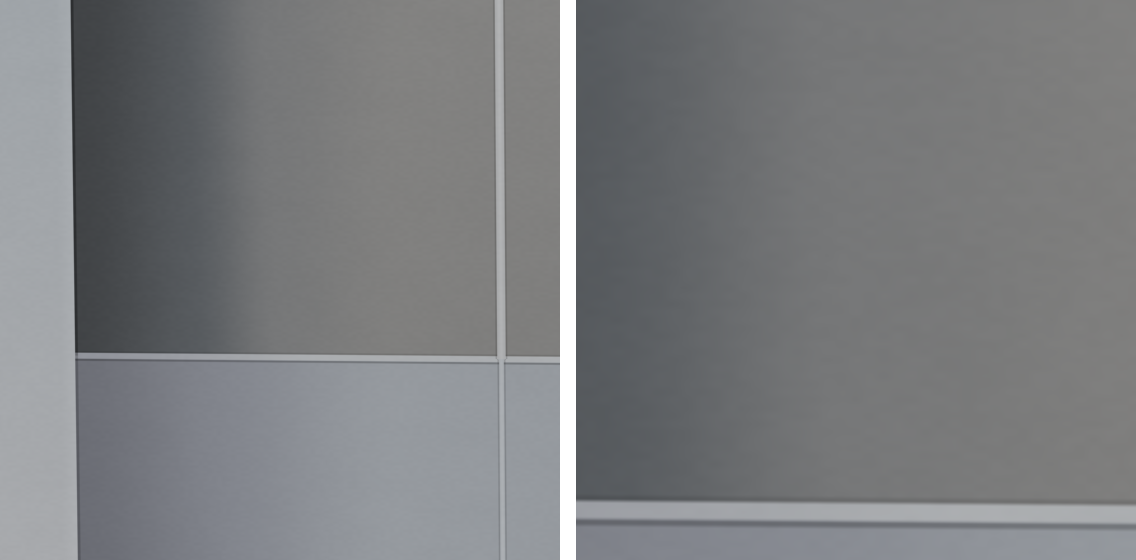
Left, the full canvas; right, a detail of the centre.
A Shadertoy shader for this texture:

```glsl
// Grey wall panels: a pale upright at the left, two dark panels above two
// light ones, parted by slightly tilted pale joints. Soft shade falls from
// the left; faint value noise gives the surfaces a brushed, uneven finish.

#define UPRIGHT_EDGE 0.139   // edge of the upright at the bottom
#define UPRIGHT_LEAN 0.013   // its shift to the left at the top
#define JOINT_X 0.898        // upright joint at the bottom
#define JOINT_LEAN 0.007
#define JOINT_Y 0.365        // level joint at the left
#define JOINT_DROP 0.0085
#define UPPER_HALF 0.0075    // half widths of the joints
#define LOWER_HALF 0.0042
#define LEVEL_HALF 0.0052
#define GRAIN 0.010

float hash(vec2 p) {
    vec3 q = fract(vec3(p.xyx) * 0.1031);
    q += dot(q, q.yzx + 33.33);
    return fract((q.x + q.y) * q.z);
}

float noise(vec2 p) {
    vec2 i = floor(p), f = fract(p);
    f = f * f * (3.0 - 2.0 * f);
    return mix(mix(hash(i), hash(i + vec2(1, 0)), f.x),
               mix(hash(i + vec2(0, 1)), hash(i + vec2(1, 1)), f.x), f.y);
}

// Coverage of a band around d = 0
float band(float d, float halfWidth, float blur) {
    return 1.0 - smoothstep(halfWidth - blur, halfWidth + blur, abs(d));
}

// Dark panel: deep shade at the left, a soft shadow edge, warm grey beyond
vec3 upperPanel(vec2 p) {
    vec3 c = mix(vec3(0.255, 0.265, 0.275), vec3(0.345, 0.360, 0.375),
                 smoothstep(0.13, 0.38, p.x));
    float edge = p.x + 0.04 * (p.y - 0.7);
    c = mix(c, vec3(0.462, 0.466, 0.470), smoothstep(0.33, 0.49, edge));
    c = mix(c, vec3(0.505, 0.503, 0.498), smoothstep(0.45, 0.72, p.x));
    return c + 0.025 * (p.y - 0.65) * smoothstep(0.4, 0.9, p.x);
}

// Light panel: bluish shade at the left, paler to the right
vec3 lowerPanel(vec2 p) {
    vec3 c = mix(vec3(0.420, 0.428, 0.458), vec3(0.510, 0.522, 0.553),
                 smoothstep(0.12, 0.44, p.x));
    c = mix(c, vec3(0.585, 0.602, 0.622), smoothstep(0.36, 0.72, p.x));
    return c + 0.04 * (p.y - 0.18) * (1.0 - smoothstep(0.2, 0.7, p.x));
}

void mainImage(out vec4 fragColor, in vec2 fragCoord) {
    vec2 p = fragCoord / iResolution.xy;
    float blur = max(0.0016, 0.75 / iResolution.y);

    // Signed distances to the tilted lines
    float dUpright = p.x - (UPRIGHT_EDGE - UPRIGHT_LEAN * p.y);
    float dJoint = p.x - (JOINT_X - JOINT_LEAN * p.y);
    float dLevel = p.y - (JOINT_Y - JOINT_DROP * (p.x - UPRIGHT_EDGE));

    // Panels
    float above = smoothstep(-blur, blur, dLevel);
    vec3 color = mix(lowerPanel(p), upperPanel(p), above);

    // Level joint with a dark groove below and a faint one above
    color *= 1.0 - 0.22 * band(dLevel + 0.0075, 0.0018, blur);
    color *= 1.0 - 0.10 * band(dLevel - 0.0070, 0.0014, blur);
    vec3 levelColor = mix(vec3(0.57, 0.58, 0.61), vec3(0.67, 0.68, 0.69),
                          smoothstep(0.14, 0.60, p.x));
    color = mix(color, levelColor, band(dLevel, LEVEL_HALF, blur));

    // Upright joint, narrower beside the light panels, with shaded sides
    float halfWidth = mix(LOWER_HALF, UPPER_HALF, above);
    color *= 1.0 - 0.14 * band(abs(dJoint) - halfWidth - 0.0015, 0.0015, blur);
    vec3 jointColor = mix(vec3(0.64, 0.655, 0.67), vec3(0.665, 0.67, 0.675), above);
    jointColor += 0.03 * band(dJoint, 0.003, 0.003);
    color = mix(color, jointColor, band(dJoint, halfWidth, blur));

    // Pale upright and the dark gap at its edge
    vec3 upright = mix(vec3(0.655, 0.663, 0.675), vec3(0.625, 0.645, 0.662), p.y);
    upright += 0.02 * smoothstep(-0.03, 0.0, dUpright);
    color *= 1.0 - mix(0.18, 0.30, above) * band(dUpright - 0.002, 0.003, blur);
    color = mix(upright, color, smoothstep(-blur, blur, dUpright));

    // Uneven finish: broad patches and fine, sideways grain
    float patches = noise(p * vec2(14.0, 22.0)) - 0.5;
    float grain = noise(p * vec2(120.0, 210.0)) - 0.5;
    color += GRAIN * (0.6 * patches + grain);

    fragColor = vec4(color, 1.0);
}
```
